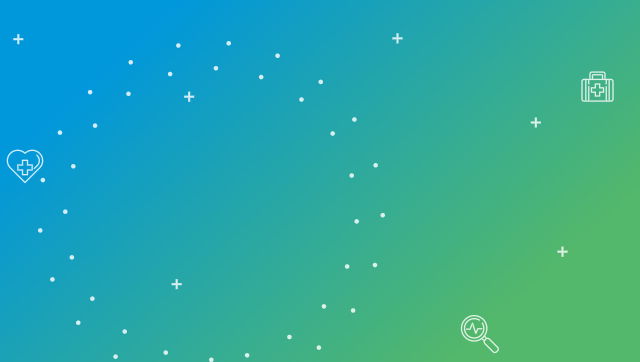
Write a Shadertoy shader that draws this background.

```glsl
const float CANVAS_WIDTH = 768.0;             // layout units across the canvas, y runs down
const vec3 BLUE = vec3(0.0, 0.592, 0.86);
const vec3 GREEN = vec3(0.325, 0.72, 0.42);
const vec2 GRADIENT_DIR = vec2(0.67, 0.742);
const vec2 GRADIENT_RANGE = vec2(142.0, 682.0);
const vec2 RING_CENTER = vec2(253.3, 256.8);
const float DOT_RADIUS = 2.7;
const float LINE_HALF = 0.8;
const float MARK_OPACITY = 0.82;
const vec2 HEART_TIP = vec2(30.0, 219.0);
const float HEART_SCALE = 35.0;
const vec2 CASE_CENTER = vec2(717.0, 108.3);
const vec2 LENS_CENTER = vec2(569.0, 394.0);
const vec2 PLUSES[6] = vec2[6](vec2(22, 47), vec2(477, 46), vec2(227, 116),
                               vec2(643, 147), vec2(675, 302), vec2(212, 341));

float box(vec2 p, vec2 halfSize, float corner) {
    vec2 d = abs(p) - halfSize + corner;
    return length(max(d, 0.0)) + min(max(d.x, d.y), 0.0) - corner;
}

float segment(vec2 p, vec2 a, vec2 b) {
    vec2 ab = b - a;
    return length(p - a - ab * clamp(dot(p - a, ab) / dot(ab, ab), 0.0, 1.0));
}

float plusShape(vec2 p, float arm, float halfWidth) {
    p = abs(p);
    if (p.y > p.x) p = p.yx;
    return box(p, vec2(arm, halfWidth), 0.0);
}

float heartShape(vec2 p) {
    p.x = abs(p.x);
    if (p.x + p.y > 1.0) return length(p - vec2(0.25, 0.75)) - sqrt(2.0) / 4.0;
    float toNotch = length(p - vec2(0.0, 1.0));
    float toSide = length(p - 0.5 * max(p.x + p.y, 0.0));
    return min(toNotch, toSide) * sign(p.x - p.y);
}

// Dots spaced evenly by angle, in degrees
float dotRing(vec2 p, float radius, float start, float stepAngle, int count) {
    float d = 1e4;
    for (int i = 0; i < count; i++) {
        float a = radians(start + stepAngle * float(i));
        d = min(d, length(p - radius * vec2(cos(a), -sin(a))));
    }
    return d - DOT_RADIUS;
}

float heartIcon(vec2 p) {
    vec2 q = p - HEART_TIP;
    float d = abs(heartShape(vec2(q.x, -q.y) / HEART_SCALE)) * HEART_SCALE;
    d = min(d, abs(plusShape(q + vec2(0.0, 18.0), 8.6, 3.0)));
    // Inner highlight on the right lobe
    vec2 lobe = q - vec2(8.75, -26.25);
    d = min(d, max(abs(length(lobe) - 8.4), 5.9 - lobe.x));
    d = min(d, segment(lobe, vec2(5.9, 5.9), vec2(2.5, 9.3)));
    return d - LINE_HALF;
}

float caseIcon(vec2 p) {
    vec2 q = p - CASE_CENTER;
    float d = abs(box(q, vec2(18.6, 13.0), 2.5));
    d = min(d, abs(plusShape(q + vec2(0.0, 0.3), 7.2, 2.6)));
    // Straps, the inner pair broken near the top
    vec2 m = vec2(abs(q.x), q.y);
    d = min(d, segment(m, vec2(14.0, -13.0), vec2(14.0, 13.0)));
    float innerStrap = segment(m, vec2(10.5, -13.0), vec2(10.5, 13.0));
    d = min(d, max(innerStrap, 2.0 - abs(q.y + 6.0)));
    // Handle
    vec2 h = q + vec2(0.0, 13.0);
    float handle = min(abs(box(h, vec2(9.0, 8.8), 2.5)), abs(box(h, vec2(6.0, 5.6), 1.0)));
    d = min(d, max(handle, h.y));
    return d - LINE_HALF;
}

float lensIcon(vec2 p) {
    vec2 q = p - LENS_CENTER;
    float r = length(q);
    float d = abs(r - 15.2);
    d = min(d, max(abs(r - 11.6), 3.0 - length(q - vec2(8.2, -8.2))));
    // Handle and neck along the diagonal
    vec2 k = vec2(q.x + q.y, q.y - q.x) * sqrt(0.5);
    d = min(d, abs(box(k - vec2(29.0, 0.0), vec2(10.0, 3.8), 3.2)));
    d = min(d, segment(vec2(k.x, abs(k.y)), vec2(15.0, 2.0), vec2(19.0, 2.0)));
    // Pulse line
    d = min(d, segment(q, vec2(-9.0, 1.0), vec2(-5.0, 1.0)));
    d = min(d, segment(q, vec2(-5.0, 1.0), vec2(-2.0, -6.0)));
    d = min(d, segment(q, vec2(-2.0, -6.0), vec2(2.0, 6.0)));
    d = min(d, segment(q, vec2(2.0, 6.0), vec2(4.5, 0.5)));
    d = min(d, segment(q, vec2(4.5, 0.5), vec2(9.0, 0.5)));
    return d - LINE_HALF;
}

void mainImage(out vec4 fragColor, in vec2 fragCoord) {
    float pixel = CANVAS_WIDTH / iResolution.x;
    vec2 p = vec2(fragCoord.x, iResolution.y - fragCoord.y) * pixel;

    // Diagonal gradient
    float along = dot(p, GRADIENT_DIR) - GRADIENT_RANGE.x;
    float t = clamp(along / (GRADIENT_RANGE.y - GRADIENT_RANGE.x), 0.0, 1.0);
    vec3 color = mix(BLUE, GREEN, t);

    // White marks
    float d = dotRing(p - RING_CENTER, 175.0, -75.7, 18.2, 20);
    d = min(d, dotRing(p - RING_CENTER, 206.0, -51.1, 16.9, 18));
    for (int i = 0; i < 6; i++) d = min(d, plusShape(p - PLUSES[i], 6.0, 1.25));
    d = min(d, min(heartIcon(p), min(caseIcon(p), lensIcon(p))));

    float coverage = clamp(0.5 - d / pixel, 0.0, 1.0);
    fragColor = vec4(mix(color, vec3(1.0), MARK_OPACITY * coverage), 1.0);
}
```
